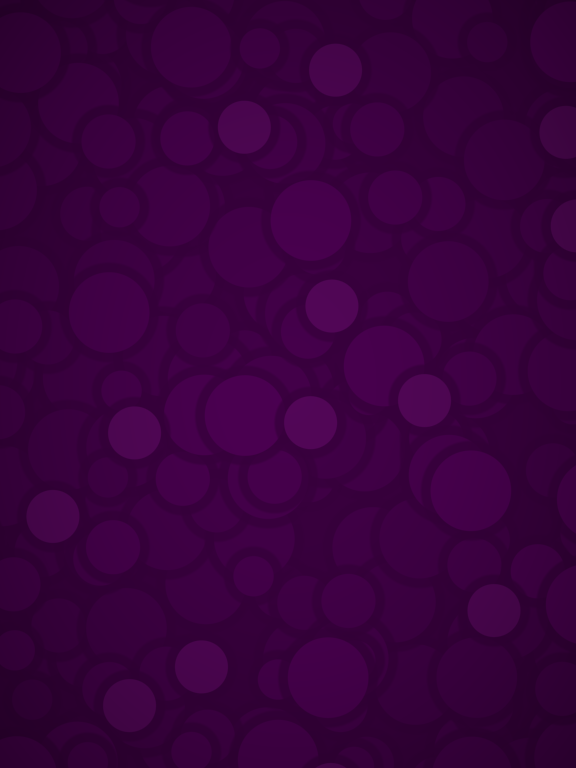
Write a Shadertoy shader that draws this background.

```glsl
// Layered purple discs with dark rims on a softly vignetted background
#define LAYERS 5
#define CELL 0.158
#define JITTER 0.6
#define RIM_WIDTH 0.015
#define RIM_OPACITY 0.8
#define VIGNETTE 0.8
#define BASE_COLOR vec3(0.226, 0.0, 0.247)
#define RIM_COLOR vec3(0.218, 0.0, 0.238)
#define FAINT_COLOR vec3(0.252, 0.0, 0.276)
#define BRIGHT_COLOR vec3(0.292, 0.0, 0.316)
#define PALE_COLOR vec3(0.32, 0.024, 0.34)

float hash(vec2 p) {
    return fract(sin(dot(p, vec2(127.1, 311.7))) * 43758.5453);
}

// Three disc sizes: small, medium, large
float discRadius(float pick) {
    return pick < 0.28 ? 0.035 : (pick < 0.72 ? 0.047 : 0.07);
}

// Paint one disc and its soft rim over the colour below
vec3 paintDisc(vec3 below, float dist, float radius, vec3 fill, float aa) {
    float rim = 1.0 - smoothstep(-aa, aa + 0.003, dist - radius - RIM_WIDTH);
    float disc = 1.0 - smoothstep(-aa, aa, dist - radius);
    return mix(mix(below, RIM_COLOR, rim * RIM_OPACITY), fill, disc);
}

// Paint one jittered grid of discs; depth runs from 0 (back) to 1 (front)
vec3 paintLayer(vec3 color, vec2 p, float depth, float aa) {
    float seed = 23.0 + 47.0 * depth;
    vec2 g = p / CELL + vec2(hash(vec2(seed, 1.0)), hash(vec2(seed, 2.0)));
    vec2 base = floor(g);
    float occupancy = mix(1.0, 0.3, depth);

    for (int y = -1; y <= 1; y++)
    for (int x = -1; x <= 1; x++) {
        vec2 cell = base + vec2(x, y);
        vec2 key = cell + seed;
        if (hash(key + 3.1) > occupancy) continue;

        vec2 jitter = vec2(hash(key + 5.7), hash(key + 9.3)) - 0.5;
        vec2 center = cell + 0.5 + JITTER * jitter;

        // Larger discs at the back close the gaps
        float radius = discRadius(hash(key + 13.9) + 0.3 * (1.0 - depth));

        // Front discs are brighter; the medium ones in front are paler
        float glow = depth * depth + 0.4 * (hash(key + 21.3) - 0.4);
        vec3 fill = mix(FAINT_COLOR, BRIGHT_COLOR, clamp(glow, 0.0, 1.0));
        if (depth > 0.9 && radius < 0.06) {
            fill = PALE_COLOR;
            radius = 0.046;
        }
        color = paintDisc(color, length(g - center) * CELL, radius, fill, aa);
    }
    return color;
}

void mainImage(out vec4 fragColor, in vec2 fragCoord) {
    vec2 p = fragCoord / iResolution.x;
    float aa = 0.8 / iResolution.x;

    // Discs from back to front
    vec3 color = BASE_COLOR;
    for (int i = 0; i < LAYERS; i++)
        color = paintLayer(color, p, float(i) / float(LAYERS - 1), aa);

    // Darken towards the corners
    vec2 q = fragCoord / iResolution.xy - 0.5;
    color *= 1.0 - VIGNETTE * dot(q, q);

    fragColor = vec4(color, 1.0);
}
```
